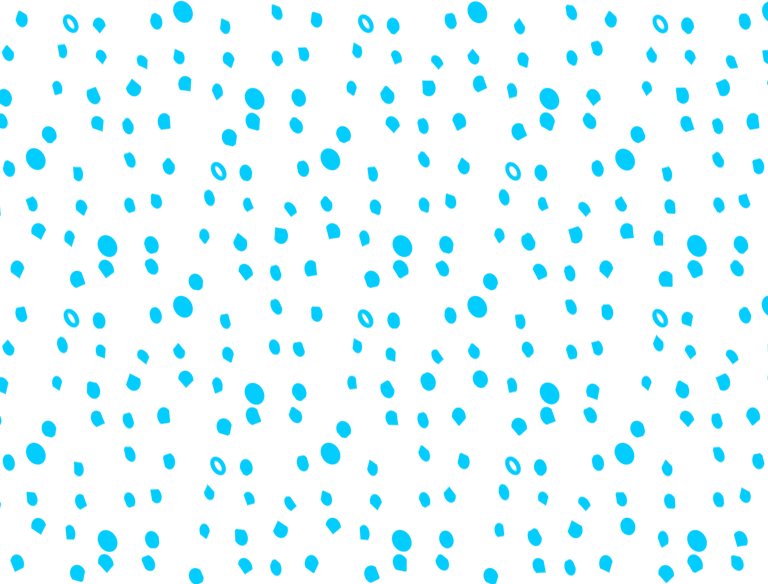
Write a WebGL 2 fragment shader that draws this pattern.

```glsl
#version 300 es
precision highp float;

uniform vec2 u_resolution;
out vec4 fragColor;

const float REPEATS = 2.608;          // tiles across the canvas
const vec2 GRID = vec2(7.0, 8.0);     // spots per tile, across and down
const float SHEAR = 0.875;            // column shift per row: half a tile after four rows
const vec3 PAPER = vec3(1.0);
const vec3 SPOT_BLUE = vec3(0.01, 0.80, 1.0);

vec2 hash2(vec2 id, float salt) {
  vec2 k = vec2(dot(id, vec2(127.1, 311.7)), dot(id, vec2(269.5, 183.3)));
  return fract(sin(k + salt * 17.3) * 4375.85);
}

// Index of a spot inside the half-drop motif
vec2 wrapId(vec2 cell) {
  return floor(mod(cell + 0.5, vec2(7.0, 4.0)));
}

float isCell(vec2 id, vec2 target) {
  return 1.0 - step(0.5, distance(id, target));
}

vec2 tilt(vec2 p, float angle) {
  float c = cos(angle), s = sin(angle);
  return vec2(c * p.x - s * p.y, s * p.x + c * p.y);
}

// Unit disc trimmed by two straight cuts that meet in a corner
float trimmedDisc(vec2 q, float facing, float offset) {
  float d = length(q) - 1.0;
  for (int i = 0; i < 2; i++) {
    float a = facing + (float(i) - 0.5) * 1.5;
    d = max(d, dot(q, vec2(cos(a), sin(a))) - offset);
  }
  return d;
}

// Signed distance to the spot owned by one cell
float spotDistance(vec2 uv, vec2 cell) {
  vec2 id = wrapId(cell);
  float ring = isCell(id, vec2(1.0, 0.0));
  float bigUpper = isCell(id, vec2(4.0, 0.0));
  float bigLower = isCell(id, vec2(4.0, 2.0));
  float big = bigUpper + bigLower;
  float special = ring + big;

  // Motif values are shared by all repeats, wear differs in each one
  vec2 size = hash2(id, 1.0);
  vec2 form = hash2(id, 2.0);
  vec2 wear = hash2(cell, 3.0);
  vec2 slip = hash2(cell, 4.0) - 0.5;

  // Centre
  vec2 place = 0.28 + 0.44 * hash2(id, 5.0);
  place = mix(place, vec2(0.69, 0.65), ring);
  place = mix(place, vec2(0.35, 0.33), bigUpper);
  place = mix(place, vec2(0.31, 0.69), bigLower);
  float strayed = step(0.93, wear.x) * (1.0 - special);
  place += slip * mix(0.02, 0.35, strayed);
  vec2 centre = (cell + place + vec2(SHEAR * cell.y, 0.0)) / GRID;

  // Oval size and lean
  vec2 radius = vec2(mix(0.017, 0.026, size.x),
                     mix(0.025, 0.034, mix(size.x, size.y, 0.4)));
  radius = mix(radius, vec2(0.031, 0.039), big);
  radius = mix(radius, vec2(0.023, 0.034), ring);
  float lean = mix(mix(0.1, 0.6, form.x), 0.55, special);
  vec2 q = tilt(uv - centre, lean) / radius;

  // Corner at either end of the oval
  float end = form.y < 0.5 ? -1.57 : 1.57;
  float facing = end + (wear.y - 0.5) * 1.8;
  float offset = mix(0.66, 0.98, fract(form.y * 2.0 + 0.35 * wear.x));
  float d = trimmedDisc(q, facing, mix(offset, 1.1, special));

  // Slot through the ring
  vec2 slot = vec2(mix(0.28, 0.45, wear.x), 0.56);
  float hole = (length(q / slot) - 1.0) * slot.x;
  d = mix(d, max(d, -hole), ring);
  return d * radius.x;
}

// Nearest spot among the neighbouring cells of the sheared grid
float scatter(vec2 uv) {
  float d = 1.0;
  for (int j = -1; j <= 1; j++) {
    float row = floor(uv.y * GRID.y) + float(j);
    float column = floor(uv.x * GRID.x - SHEAR * row);
    for (int i = -1; i <= 1; i++) {
      d = min(d, spotDistance(uv, vec2(column + float(i), row)));
    }
  }
  return d;
}

void main() {
  // Tile units, measured down from the top edge
  float unit = REPEATS / u_resolution.x;
  vec2 uv = vec2(gl_FragCoord.x, u_resolution.y - gl_FragCoord.y) * unit;
  float ink = 1.0 - smoothstep(-0.75 * unit, 0.75 * unit, scatter(uv));
  fragColor = vec4(mix(PAPER, SPOT_BLUE, ink), 1.0);
}
```
